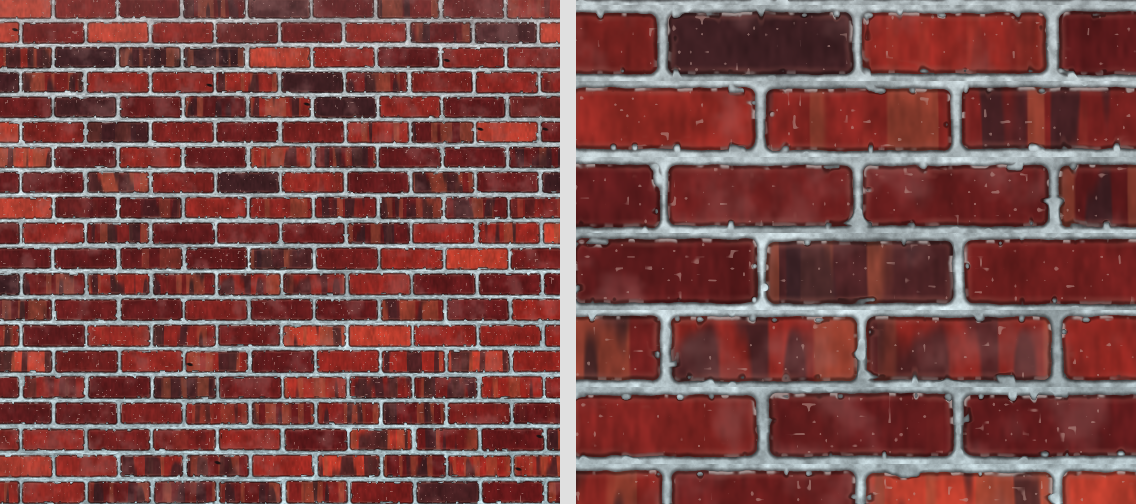
Left, the full canvas; right, a detail of the centre.
Give the GLSL for this texture, as a Shadertoy shader.

```glsl
float hash(vec2 p) {
    vec3 q = fract(p.xyx * 0.1031);
    q += dot(q, q.yzx + 33.33);
    return fract((q.x + q.y) * q.z);
}

float noise(vec2 p) {
    vec2 i = floor(p), f = fract(p);
    f = f * f * (3.0 - 2.0 * f);
    return mix(mix(hash(i), hash(i + vec2(1, 0)), f.x),
               mix(hash(i + vec2(0, 1)), hash(i + vec2(1, 1)), f.x), f.y);
}

float fbm(vec2 p) {
    float sum = 0.0, amp = 0.53;
    for (int i = 0; i < 4; i++) {
        sum += amp * noise(p);
        p = p * 2.03 + 17.3;
        amp *= 0.5;
    }
    return sum;
}

float roundedBox(vec2 p, vec2 halfSize, float radius) {
    vec2 q = abs(p) - halfSize + radius;
    return length(max(q, 0.0)) + min(max(q.x, q.y), 0.0) - radius;
}

// Fired clay: base tone, vertical burn bands, mottling and worn rim
vec3 brickColor(vec2 id, vec2 q, vec2 wall, float d) {
    const vec3 maroon = vec3(0.36, 0.105, 0.11);
    const vec3 red = vec3(0.56, 0.16, 0.135);
    const vec3 orange = vec3(0.76, 0.27, 0.20);
    const vec3 charcoal = vec3(0.20, 0.125, 0.14);
    const vec3 tan = vec3(0.58, 0.29, 0.21);

    float tone = hash(id + 3.7), rare = hash(id + 41.3);
    vec3 col = mix(maroon, red, smoothstep(0.2, 0.9, tone));
    col = mix(col, orange, 0.85 * smoothstep(0.89, 0.93, rare));
    col = mix(col, charcoal, 0.8 * smoothstep(0.10, 0.06, rare));

    float banded = smoothstep(0.58, 0.72, hash(id + 83.1));
    vec2 bandPos = vec2(q.x * 4.5 + tone * 60.0, id.y * 7.0 + q.y * 0.5);
    col = mix(col, tan, 0.65 * banded * smoothstep(0.52, 0.68, noise(bandPos)));
    col = mix(col, charcoal, 0.75 * banded * smoothstep(0.55, 0.72, noise(bandPos + 31.7)));

    col *= 0.76 + 0.48 * fbm(wall * vec2(2.6, 2.0));
    col *= 0.92 + 0.16 * noise(wall * vec2(14.0, 5.0));
    float rim = smoothstep(-0.13, -0.05, d) * noise(wall * 3.0 + 9.0);
    col = mix(col, vec3(0.60, 0.36, 0.32), 0.45 * rim);

    // Dusty bloom and pale specks
    col = mix(col, vec3(0.62, 0.42, 0.41), 0.35 * smoothstep(0.5, 0.8, fbm(wall * 1.3 + 50.0)));
    return mix(col, vec3(0.72, 0.58, 0.55), 0.55 * smoothstep(0.88, 0.97, noise(wall * 13.0)));
}

vec3 mortarColor(vec2 wall, float d, float down) {
    float grain = fbm(wall * 8.0);
    vec3 col = mix(vec3(0.36, 0.34, 0.34), vec3(0.74, 0.735, 0.735), smoothstep(-0.01, 0.06, d));
    col *= 0.72 + 0.56 * grain;
    col *= 0.86 + 0.26 * noise(wall * 1.1);
    return col * mix(vec3(1), vec3(0.90, 1.01, 1.04), 0.3 + 0.7 * down);
}

void mainImage(out vec4 fragColor, in vec2 fragCoord) {
    vec2 uv = fragCoord / iResolution.xy;
    float down = 1.0 - uv.y;

    // Running bond, with courses growing slightly downward
    float row = 0.172 + 20.52 * down - 0.75 * down * down;
    float course = floor(row);
    float column = uv.x * (8.67 - 0.14 * down) + 0.18 + 0.5 * mod(course, 2.0);
    vec2 id = vec2(floor(column), course);
    vec2 wall = vec2(column * 2.6, row);
    vec2 q = (fract(vec2(column, row)) - 0.5) * vec2(2.6, 1.0);
    float pixel = 20.0 / iResolution.y;

    // Uneven brick outline with chipped edges
    vec2 jitter = vec2(hash(id + 11.0), hash(id + 23.0)) - 0.5;
    vec2 halfSize = vec2(1.225, 0.408) + 0.025 * jitter.yx;
    float d = roundedBox(q - jitter * vec2(0.04, 0.025), halfSize, 0.11);
    d += 0.045 * (fbm(wall * 4.5) - 0.5);
    d += 0.07 * smoothstep(0.72, 0.95, noise(wall * 7.0 + 4.0));

    vec3 brick = brickColor(id, q, wall, d);
    vec3 mortar = mortarColor(wall, d, down);

    // Dark corner break on a few bricks
    vec2 corner = q - vec2(1.08, 0.12) * sign(jitter);
    float crack = length(vec2(corner.x + corner.y, 2.5 * (corner.y - 0.4 * corner.x)));
    float broken = step(0.93, hash(id + 67.0));
    brick = mix(brick, vec3(0.11, 0.07, 0.07), broken * smoothstep(0.22, 0.08, crack));

    // Soft joint shadow and lime smears along the upper edge
    float edge = smoothstep(0.05, 0.0, abs(d + 0.015));
    brick *= 1.0 - 0.4 * edge;
    float lime = edge * smoothstep(0.58, 0.8, noise(wall * 9.0 + 70.0));
    brick = mix(brick, vec3(0.74, 0.70, 0.69), lime * (q.y < 0.0 ? 0.75 : 0.35));
    mortar *= 1.0 - 0.25 * smoothstep(0.05, 0.0, d) * step(0.0, q.y);

    vec3 col = mix(brick, mortar, smoothstep(-0.6 * pixel, 0.6 * pixel, d));

    // Faded top, richer lower right
    col = mix(col, vec3(0.58, 0.43, 0.42), 0.22 * smoothstep(0.14, 0.0, down));
    float gray = dot(col, vec3(0.3, 0.59, 0.11));
    col = mix(vec3(gray), col, 0.96 + 0.2 * uv.x * down);
    fragColor = vec4(clamp(col, 0.0, 1.0), 1.0);
}
```
